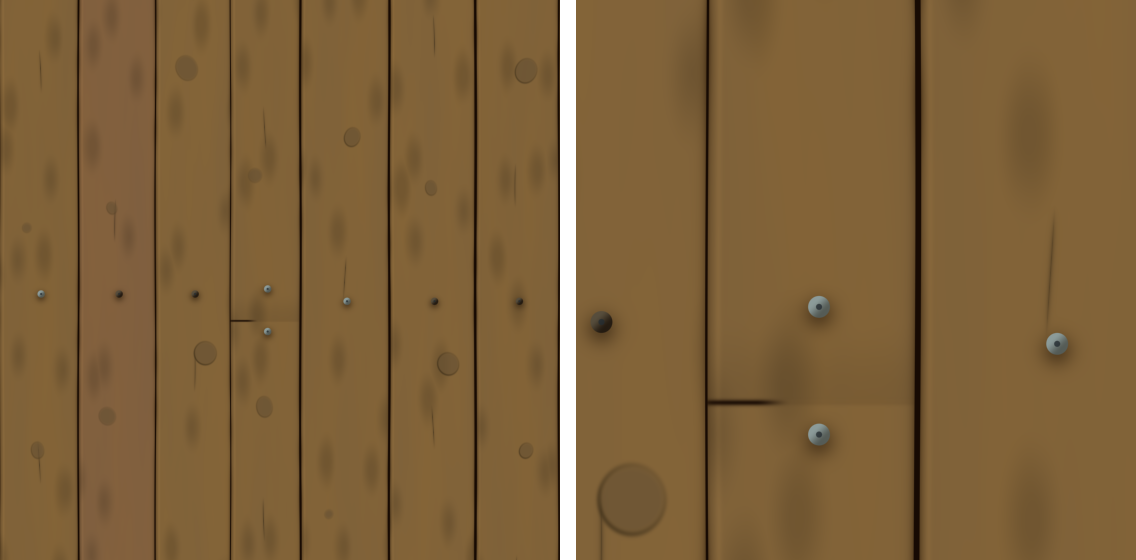
Left: the whole. Right: its middle third, enlarged.
Give the GLSL for this texture, as a Shadertoy shader.

```glsl
const float seams[8] = float[8](-0.001, 0.140, 0.2775, 0.4115, 0.5365, 0.695, 0.849, 0.998);
const float seamWidths[8] = float[8](0.001, 0.0027, 0.002, 0.0014, 0.0034, 0.0038, 0.0042, 0.003);
const vec3 gapColor = vec3(0.09, 0.04, 0.01);

vec2 hash2(vec2 p) {
    return fract(sin(vec2(dot(p, vec2(127.1, 311.7)), dot(p, vec2(269.5, 183.3)))) * 4375.85);
}

// Distance to the nearest scattered point
float cellular(vec2 p) {
    vec2 cell = floor(p);
    float nearest = 2.0;
    for (int y = -1; y <= 1; y++)
        for (int x = -1; x <= 1; x++) {
            vec2 c = cell + vec2(x, y);
            nearest = min(nearest, length(c + hash2(c) - p));
        }
    return nearest;
}

// Vertical fibres plus broad, faint weathering
float grain(vec2 p, float plank) {
    float sum = 0.0, weight = 0.5;
    vec2 q = vec2(p.x * 45.0 + plank * 7.3, p.y * 4.0 + plank * 2.1);
    for (int i = 0; i < 4; i++) {
        sum += weight * sin(q.x + 1.4 * sin(q.y + plank)) * sin(q.y + 0.7 * sin(q.x * 0.4));
        q = q * vec2(1.9, 1.6) + 2.3;
        weight *= 0.55;
    }
    return sum;
}

// Soft-edged knot with a darker rim
vec3 addKnot(vec3 col, vec2 p, float radius, float rim) {
    float angle = atan(p.y, p.x);
    float d = length(p * vec2(1.0, 0.85)) - radius * (1.0 + 0.06 * sin(angle * 2.0 + rim * 9.0));
    float body = 1.0 - smoothstep(-0.004, 0.003, d);
    col = mix(col, vec3(0.40, 0.315, 0.20), body * 0.65);
    float ring = exp(-pow(d / 0.0016, 2.0)) * (0.6 + 0.4 * sin(angle + 4.0));
    return mix(col, vec3(0.25, 0.19, 0.10), ring * rim * 0.7);
}

// Screw head: pale metal, or sunk in a dark hole
vec3 addScrew(vec3 col, vec2 p, bool pale, float aa) {
    float d = length(p);
    float shadow = exp(-dot(p + vec2(0.0, 0.004), p + vec2(0.0, 0.004)) / 0.00009);
    col = mix(col, vec3(0.22, 0.15, 0.07), shadow * 0.6);
    float head = 1.0 - smoothstep(0.0065 - aa, 0.0065 + aa, d);
    float light = smoothstep(-0.006, 0.006, p.y - p.x);
    vec3 metal = pale ? mix(vec3(0.33, 0.37, 0.36), vec3(0.56, 0.64, 0.65), light)
                      : mix(vec3(0.12, 0.09, 0.06), vec3(0.33, 0.30, 0.24), light);
    col = mix(col, metal, head * 0.9);
    float socket = 1.0 - smoothstep(0.0018 - aa, 0.0018 + aa, d);
    return mix(col, vec3(0.14, 0.17, 0.19), socket * 0.8);
}

void mainImage(out vec4 fragColor, in vec2 fragCoord) {
    vec2 uv = fragCoord / iResolution.xy;
    float aa = 0.8 / iResolution.y;

    int id = 0;
    for (int i = 1; i < 7; i++) if (uv.x > seams[i]) id = i;
    float plank = float(id), left = seams[id], right = seams[id + 1];
    float centre = 0.5 * (left + right);

    // Wood tone, with the second plank slightly redder
    float fibre = grain(uv, plank);
    vec3 col = mix(vec3(0.517, 0.392, 0.217), vec3(0.490, 0.380, 0.230), 0.32 + 0.5 * fibre);
    if (id == 1) col += vec3(0.002, -0.010, 0.022);
    col *= 1.0 + 0.018 * (hash2(vec2(plank, 4.0)).x - 0.5);

    // Stains stretched along the boards
    float stain = cellular(vec2(uv.x * 13.0, uv.y * 5.0) + plank * 3.7);
    col *= 1.0 - 0.13 * (1.0 - smoothstep(0.02, 0.28, stain + 0.07 * fibre));

    // Fine drying cracks
    float crackX = centre + 0.004 * sin(uv.y * 17.0 + plank);
    float crackSpan = smoothstep(0.93, 1.0, sin(uv.y * 9.0 + plank * 2.4));
    col *= 1.0 - 0.3 * crackSpan * exp(-abs(uv.x - crackX) / 0.0012);

    // Two scattered knots on each plank
    for (int k = 0; k < 2; k++) {
        vec2 h = hash2(vec2(plank + 2.0, float(k) * 5.0 + 1.0));
        vec2 spot = vec2(mix(left, right, 0.28 + 0.44 * h.x), 0.5 * float(k) + 0.08 + 0.3 * h.y);
        col = addKnot(col, uv - spot, mix(0.007, 0.019, h.y), h.x);
    }

    // Butt joint in the middle plank
    if (id == 3) {
        float joint = exp(-pow((uv.y - 0.427) / 0.0018, 2.0));
        col = mix(col, gapColor, joint * mix(0.08, 0.9, 1.0 - smoothstep(0.440, 0.462, uv.x)));
        col *= 1.0 - 0.07 * smoothstep(0.427, 0.430, uv.y) * (1.0 - smoothstep(0.43, 0.48, uv.y));
    }

    // One screw per plank, two around the joint
    float screwY = id == 3 ? 0.484 : (id < 3 ? 0.475 : 0.462);
    bool pale = id == 0 || id == 3 || id == 4;
    col = addScrew(col, uv - vec2(centre + 0.004, screwY), pale, aa);
    if (id == 3) col = addScrew(col, uv - vec2(centre + 0.004, 0.408), true, aa);

    // Gaps with shaded edges and a faint lit lip
    for (int i = 0; i < 8; i++) {
        float offset = uv.x - seams[i] - 0.0006 * sin(uv.y * 11.0 + float(i) * 2.0);
        float d = abs(offset) - 0.5 * seamWidths[i];
        float ragged = 0.8 + 0.2 * sin(uv.y * 37.0 + 3.0 * sin(uv.y * 13.0 + float(i)));
        col *= 1.0 + 0.07 * exp(-pow((offset - 0.007) / 0.002, 2.0));
        col = mix(col, vec3(0.24, 0.16, 0.07), 0.75 * ragged * exp(-max(d, 0.0) / 0.0022));
        col = mix(col, gapColor, 1.0 - smoothstep(-aa, aa, d));
    }

    fragColor = vec4(col, 1.0);
}
```
